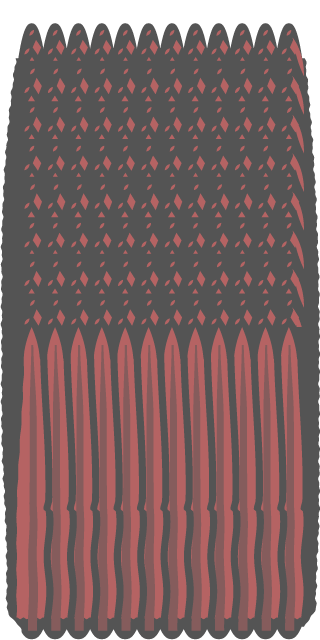
Write a WebGL 2 fragment shader that draws this pattern.

```glsl
#version 300 es
precision highp float;

uniform vec2 u_resolution;
out vec4 fragColor;

const vec2 SHEET = vec2(384.0, 768.0);  // canvas size in drawing units
const float COLUMNS = 12.0;
const float ROWS = 8.0;
const float FIRST_X = 38.0;             // tip of the leftmost blade
const float PITCH = 28.06;
const float ROW_STEP = 46.3;
const float LAST_ROW_Y = 381.0;         // lowest row of chips
const float TIP_Y = 392.5;              // start of the long blades
const float BLADE_END = 742.0;
const float VEIN_END = 757.0;
const float OUTLINE_GAP = 8.6;
const int SAMPLES = 4;                  // antialiasing grid per axis

const vec3 PAPER = vec3(1.0);
const vec3 INK = vec3(0.33);
const vec3 RED = vec3(0.71, 0.39, 0.39);
const vec3 VEIN = vec3(0.52, 0.36, 0.36);

// Pointed leaf around the origin, long axis along dir
bool leaf(vec2 q, vec2 dir, float halfLength, float halfWidth) {
  dir = normalize(dir);
  float along = dot(q, dir) / halfLength;
  float across = dot(q, vec2(-dir.y, dir.x));
  return abs(across) < halfWidth * (1.0 - along * along);
}

// Scalloped silhouette with bulging sides
bool insideBody(vec2 p, float localX) {
  float lobe = pow(min(abs(localX), 16.0) / 14.0, 2.5);
  float top = 28.0 + 30.0 * lobe;
  float bottom = max(767.0 - 12.0 * lobe, 752.0);
  float leftT = clamp((p.y - 50.0) / 270.0, 0.0, 1.0);
  float rightT = clamp((p.y - 40.0) / 360.0, 0.0, 1.0);
  float corner = smoothstep(728.0, 764.0, p.y);
  float wobble = 0.7 * sin(p.y * 0.27) + 0.5 * sin(p.y * 0.61);
  float left = 2.0 + 20.0 * pow(1.0 - leftT, 2.0)
             + 6.0 * smoothstep(500.0, 680.0, p.y) + 20.0 * corner + wobble;
  float right = 383.0 - 20.0 * pow(1.0 - rightT, 2.0)
              - 4.0 * smoothstep(600.0, 730.0, p.y) - 20.0 * corner + wobble;
  return p.y > top && p.y < bottom && p.x > left && p.x < right;
}

// Small red chips left visible between overlapping tips
bool insideChips(float x, float y, float column) {
  float row = clamp(floor((LAST_ROW_Y - y) / ROW_STEP + 0.5), 0.0, ROWS - 1.0);
  float dy = y - (LAST_ROW_Y - ROW_STEP * row);
  float vary = sin(row * 2.4 + 0.6);
  vec2 q = vec2(x, dy);

  vec2 d = q - vec2(6.8 + 0.5 * vary, 0.0);
  d.x -= 0.12 * d.y;
  bool diamond = abs(d.x) / 5.1 + abs(d.y) / (9.6 + 0.6 * vary) < 1.0;
  bool sliver = leaf(q - vec2(-5.6, 4.8), vec2(-0.65, 0.8), 4.8, 1.7);
  bool fleck = leaf(q - vec2(0.6 + 0.5 * vary, -17.5), vec2(-0.6, 0.75), 4.5, 1.7);
  float down = dy - 11.5;
  bool tip = down > 0.0 && down < 5.8 + 1.4 * vary && abs(x + 0.4 * vary) < 0.62 * down;

  // The last column has no neighbour, so its chips run on as crescents
  bool crescent = false;
  if (column > COLUMNS - 1.5) {
    float t = fract((y - LAST_ROW_Y + 12.0) / ROW_STEP);
    float middle = 4.0 + 14.0 * pow(t, 0.75);
    crescent = y > 44.0 && y < 415.0 && abs(x - middle) < 12.0 * t * (1.0 - t);
  }
  return y < TIP_Y && (diamond || sliver || fleck || tip || crescent);
}

// Long blade: 0 outside, 1 red flesh, 2 darker vein
int bladePart(float x, float y, float column) {
  if (y < TIP_Y) return 0;
  float s = min((y - TIP_Y) / 45.0, 1.0);
  float tipWidth = 10.0 * (1.0 - (1.0 - s) * (1.0 - s)) + 0.3 * max(y - 430.0, 0.0);
  float wave = smoothstep(590.0, 620.0, y)
             * (1.6 * sin((y - 605.0) * 0.075) - 0.5);
  float notch = 2.5 * smoothstep(600.0, 611.0, y) * (1.0 - smoothstep(611.0, 614.0, y));
  float edge = mix(-9.5, -3.0, smoothstep(410.0, 580.0, y)) + wave - notch;
  float right = min(tipWidth, PITCH + edge - OUTLINE_GAP);
  float openEdge = -9.0 - 9.0 * smoothstep(415.0, 630.0, y) + 0.4 * sin(y * 0.2);
  float left = max(-tipWidth, column < 0.5 ? openEdge : edge);
  if (x < left || x > right) return 0;

  float center = mix(0.8, 1.8, smoothstep(414.0, 512.0, y)) + 0.4 * wave;
  float halfWidth = mix(1.2, 4.2, smoothstep(410.0, 500.0, y))
                  + 1.3 * smoothstep(560.0, 720.0, y);
  if (y > 414.0 && y < VEIN_END && abs(x - center) < halfWidth) return 2;
  return y < BLADE_END + sin(x * 0.8) ? 1 : 0;
}

vec3 scene(vec2 p) {
  float column = clamp(floor((p.x - FIRST_X) / PITCH + 0.5), 0.0, COLUMNS - 1.0);
  float x = p.x - FIRST_X - PITCH * column;
  if (!insideBody(p, x)) return PAPER;
  if (insideChips(x, p.y, column)) return RED;

  // A blade may lean into the next cell, so test both neighbours
  for (float k = 0.0; k < 2.0; k++) {
    if (column - k < 0.0) break;
    int part = bladePart(x + PITCH * k, p.y, column - k);
    if (part > 0) return part == 2 ? VEIN : RED;
  }
  return INK;
}

void main() {
  vec3 sum = vec3(0.0);
  for (int i = 0; i < SAMPLES * SAMPLES; i++) {
    vec2 offset = (vec2(i % SAMPLES, i / SAMPLES) + 0.5) / float(SAMPLES) - 0.5;
    vec2 uv = (gl_FragCoord.xy + offset) / u_resolution;
    sum += scene(vec2(uv.x, 1.0 - uv.y) * SHEET);
  }
  fragColor = vec4(sum / float(SAMPLES * SAMPLES), 1.0);
}
```
